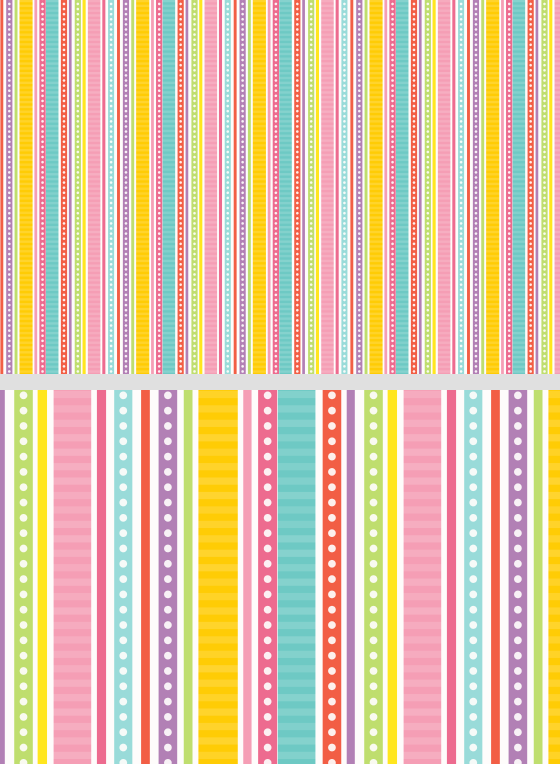
Top, the full canvas; bottom, a detail of the centre.
This pattern is drawn by a WebGL 2 fragment shader. Its source:

```glsl
#version 300 es
precision highp float;

uniform vec2 u_resolution;
out vec4 fragColor;

// Canvas is 768 units wide; the stripe sequence repeats 4.8 times across it
const float CANVAS_WIDTH = 768.0;
const float PERIOD = 160.0;
const float DOT_PITCH = 7.0;
const float DOT_RADIUS = 1.75;
const float RIB_PITCH = 6.6;

const int PLAIN = 0;
const int DOTTED = 1;
const int RIBBED = 2;

const vec3 PAPER = vec3(0.995, 0.99, 0.985);
const vec3 RED = vec3(0.95, 0.37, 0.27);
const vec3 PURPLE = vec3(0.70, 0.50, 0.71);
const vec3 LIME = vec3(0.75, 0.87, 0.43);
const vec3 GOLD = vec3(1.00, 0.80, 0.02);
const vec3 LEMON = vec3(1.00, 0.90, 0.12);
const vec3 PINK = vec3(0.96, 0.62, 0.71);
const vec3 ROSE = vec3(0.93, 0.42, 0.56);
const vec3 TEAL = vec3(0.43, 0.79, 0.77);
const vec3 AQUA = vec3(0.60, 0.86, 0.85);

const int STRIPES = 14;

// Left edge and right edge of each stripe
const vec2 SPAN[STRIPES] = vec2[](
    vec2(0.5, 4.5), vec2(8.5, 17.0), vec2(20.0, 24.0), vec2(26.7, 44.7),
    vec2(47.2, 51.0), vec2(54.0, 62.7), vec2(63.0, 80.2), vec2(83.5, 92.0),
    vec2(94.5, 98.2), vec2(102.5, 111.0), vec2(113.2, 117.5),
    vec2(120.5, 137.7), vec2(140.3, 144.5), vec2(148.2, 156.5));

const int KIND[STRIPES] = int[](
    PLAIN, DOTTED, PLAIN, RIBBED, PLAIN, DOTTED, RIBBED, DOTTED,
    PLAIN, DOTTED, PLAIN, RIBBED, PLAIN, DOTTED);

const vec3 COLOR[STRIPES] = vec3[](
    RED, PURPLE, LIME, GOLD, PINK, ROSE, TEAL, RED,
    PURPLE, LIME, LEMON, PINK, ROSE, AQUA);

float hash(vec2 p) {
    vec3 q = fract(vec3(p.xyx) * 0.1031);
    q += dot(q, q.yzx + 33.33);
    return fract((q.x + q.y) * q.z);
}

float coverage(float dist, float softness) {
    return clamp(0.5 - dist / softness, 0.0, 1.0);
}

// Signed offset to the nearest copy of a centre
float wrapOffset(float x, float center, float period) {
    return mod(x - center + 0.5 * period, period) - 0.5 * period;
}

// Column of small round dots
float dotMask(float x, float y, float softness) {
    float dy = wrapOffset(y, 0.5 * DOT_PITCH, DOT_PITCH);
    return coverage(length(vec2(x, dy)) - DOT_RADIUS, softness);
}

// Pale crosswise ribs with slightly uneven strength
float ribMask(float y, float seed, float softness) {
    float dy = abs(wrapOffset(y, 0.5 * RIB_PITCH, RIB_PITCH));
    float strength = mix(0.75, 1.0, hash(vec2(floor(y / RIB_PITCH), seed)));
    return strength * coverage(dy - 0.25 * RIB_PITCH, softness);
}

vec3 stripeColor(int kind, vec3 base, vec2 p, float seed, float softness) {
    if (kind == DOTTED) return mix(base, PAPER, 0.92 * dotMask(p.x, p.y, softness));
    if (kind == RIBBED) return mix(base, PAPER, 0.17 * ribMask(p.y, seed, softness));
    return base;
}

vec3 stripePattern(vec2 p, float softness) {
    vec3 color = PAPER;
    for (int i = 0; i < STRIPES; i++) {
        float center = 0.5 * (SPAN[i].x + SPAN[i].y);
        float halfWidth = 0.5 * (SPAN[i].y - SPAN[i].x);
        float dx = wrapOffset(p.x, center, PERIOD);
        vec3 ink = stripeColor(KIND[i], COLOR[i], vec2(dx, p.y), float(i), softness);
        color = mix(color, ink, coverage(abs(dx) - halfWidth, softness));
    }
    return color;
}

void main() {
    float unitsPerPixel = CANVAS_WIDTH / u_resolution.x;
    vec2 p = gl_FragCoord.xy * unitsPerPixel;
    fragColor = vec4(stripePattern(p, unitsPerPixel), 1.0);
}
```
